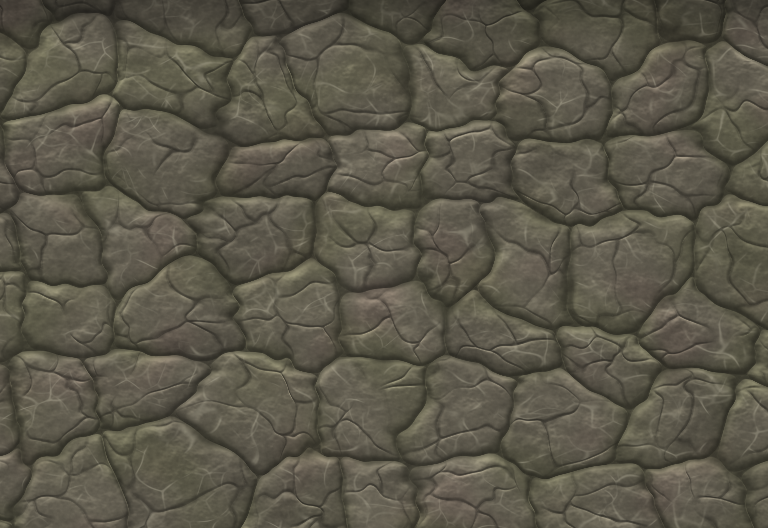
Give the GLSL for this texture, as a WebGL 1 fragment shader.

```glsl
precision highp float;
uniform vec2 u_resolution;

const vec2 STONE_GRID = vec2(5.3, 6.3);
const vec3 STONE_TINT = vec3(1.0, 0.95, 0.82);
const vec3 BROWN_TINT = vec3(1.03, 0.94, 0.83);
const vec3 MOSS_TINT = vec3(0.96, 0.96, 0.72);
const vec3 VEIN_COLOR = vec3(0.68, 0.66, 0.58);

vec2 hash2(vec2 p) {
  vec2 k = vec2(dot(p, vec2(127.1, 311.7)), dot(p, vec2(269.5, 183.3)));
  return fract(sin(k) * 43758.55);
}

float cornerDot(vec2 cell, vec2 corner, vec2 f) {
  return dot(hash2(cell + corner) * 2.0 - 1.0, f - corner);
}

float gradientNoise(vec2 p) {
  vec2 i = floor(p), f = fract(p);
  vec2 u = f * f * f * (f * (f * 6.0 - 15.0) + 10.0);
  float low = mix(cornerDot(i, vec2(0.0), f), cornerDot(i, vec2(1.0, 0.0), f), u.x);
  float high = mix(cornerDot(i, vec2(0.0, 1.0), f), cornerDot(i, vec2(1.0), f), u.x);
  return mix(low, high, u.y);
}

float fbm(vec2 p) {
  float sum = 0.0, amplitude = 1.0;
  for (int i = 0; i < 4; i++) {
    sum += amplitude * gradientNoise(p);
    p = mat2(1.6, 1.2, -1.2, 1.6) * p + 3.7;
    amplitude *= 0.5;
  }
  return sum;
}

vec2 warp(vec2 p, float scale, float amount) {
  vec2 s = p * scale;
  return p + amount * vec2(gradientNoise(s), gradientNoise(s + 19.3));
}

vec2 cellPoint(vec2 cell, float jitter, float stagger) {
  return cell + 0.5 + jitter * (hash2(cell) - 0.5) + vec2(stagger * mod(cell.y, 2.0), 0.0);
}

// Rounded cells: x = distance to the border, yz = cell id
vec3 cells(vec2 p, float jitter, float stagger, float sharpness) {
  vec2 base = floor(p), id = base, nearest = vec2(9.0);
  for (int y = -1; y <= 1; y++) {
    for (int x = -2; x <= 2; x++) {
      vec2 cell = base + vec2(float(x), float(y));
      vec2 r = cellPoint(cell, jitter, stagger) - p;
      if (dot(r, r) < dot(nearest, nearest)) { nearest = r; id = cell; }
    }
  }
  float sum = 0.0;
  for (int y = -1; y <= 1; y++) {
    for (int x = -2; x <= 2; x++) {
      vec2 r = cellPoint(base + vec2(float(x), float(y)), jitter, stagger) - p;
      vec2 gap = r - nearest;
      if (dot(gap, gap) > 0.0001) {
        sum += exp(-sharpness * dot(0.5 * (r + nearest), normalize(gap)));
      }
    }
  }
  return vec3(max(-log(sum) / sharpness, 0.0), id);
}

// x = height, y = joint distance, z = crack darkness, w = tone
vec4 surface(vec2 p) {
  vec2 bent = warp(warp(p, 0.8, 0.45), 4.0, 0.13);
  vec3 stone = cells(bent, 0.55, 0.36, 30.0);
  vec2 stoneRandom = hash2(stone.yz + 41.0);
  float body = 1.0 - exp(-12.0 * stone.x);

  vec3 shard = cells(warp(bent, 3.0, 0.2) * 1.75 + floor(stoneRandom * 40.0), 0.9, 0.3, 45.0);
  float split = smoothstep(-0.4, 0.05, gradientNoise(p * 1.7 + 8.0)) * body;
  float crack = (1.0 - smoothstep(0.006, 0.05, shard.x)) * split;
  float height = 0.19 * body + 0.05 * split * (1.0 - exp(-18.0 * shard.x));
  height += 0.06 * fbm(p * 3.5);

  float tone = 0.035 * (stoneRandom.x - 0.5) + 0.04 * split * (hash2(shard.yz).x - 0.5);
  return vec4(height, stone.x, crack, tone);
}

// Thin broken web of pale mineral lines
float veins(vec2 p, float scale) {
  float web = cells(warp(p, 2.2, 0.4) * scale + 17.0, 0.95, 0.3, 50.0).x / scale;
  float patches = smoothstep(-0.12, 0.35, gradientNoise(p * 2.1 + 31.0) + 0.6 * gradientNoise(p * 6.0));
  float core = 1.0 - smoothstep(0.0, 0.023, web);
  return patches * (0.65 * core + 0.2 * exp(-30.0 * web));
}

void main() {
  vec2 uv = gl_FragCoord.xy / u_resolution.y;
  vec2 p = uv * STONE_GRID + vec2(3.0, 5.0 + 0.25 * uv.x);

  // Relief lit from above
  float e = 0.018;
  vec4 rock = surface(p);
  float slopeX = (rock.x - surface(p + vec2(e, 0.0)).x) / e;
  float slopeY = (rock.x - surface(p + vec2(0.0, e)).x) / e;
  float slope = clamp(slopeY - 0.25 * slopeX, -1.2, 1.6);
  float wear = max(0.85 + 1.3 * gradientNoise(p * 3.0 + 5.0), 0.2);
  float light = 0.372 + rock.w + (slope > 0.0 ? 0.14 * wear : 0.05) * slope;
  light += 0.03 * fbm(p * 1.3 + 12.0) + 0.045 * fbm(p * vec2(15.0, 12.0));

  // Joints and cracks
  float joint = 1.0 - smoothstep(0.005, 0.075, rock.y);
  float hollow = exp(-9.0 * rock.y);
  light *= (1.0 - 0.24 * joint) * (1.0 - 0.13 * hollow);
  light *= 1.0 - 0.27 * rock.z;

  // Moss by the joints, brown on the faces
  float moss = smoothstep(-0.1, 0.5, gradientNoise(p * 1.1 + 23.0) + 0.4 * hollow);
  vec3 tint = mix(STONE_TINT, BROWN_TINT, smoothstep(0.0, 0.4, gradientNoise(p * 1.4 + 55.0)));
  vec3 color = light * mix(tint, MOSS_TINT, 0.55 * moss);

  float web = min(veins(p, 2.1) + 0.55 * veins(p + 9.0, 3.6), 1.0);
  float veinCover = web * smoothstep(0.02, 0.1, rock.y) * (1.0 - 0.8 * rock.z);
  color = mix(color, VEIN_COLOR, 0.5 * veinCover);

  // Shadow along the top
  color *= 1.0 - 0.35 * smoothstep(0.9, 1.02, uv.y);
  gl_FragColor = vec4(clamp(color, 0.0, 1.0), 1.0);
}
```
